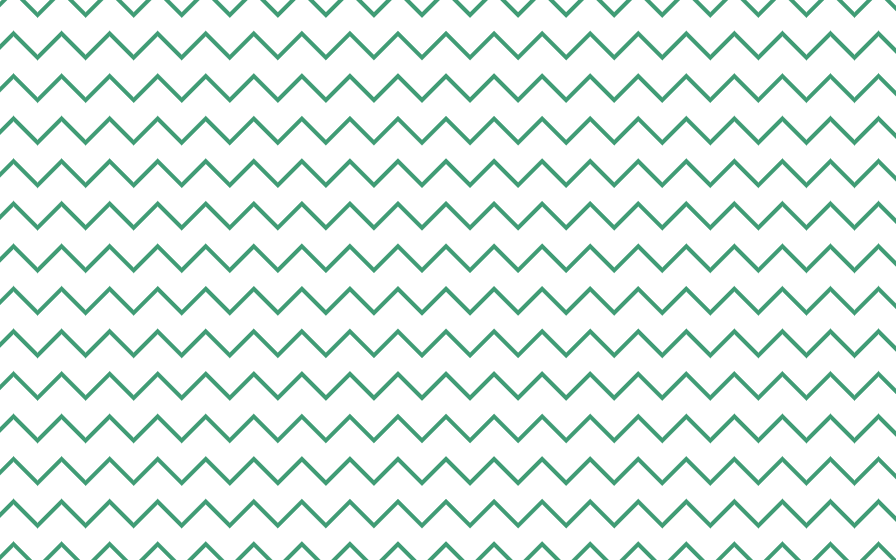
Reproduce this pattern procedurally as a Shadertoy shader.

```glsl
// Thin green zigzag lines stacked in even rows on white.

// Lengths are fractions of the canvas height.
#define WAVE_LENGTH 0.08581
#define ROW_SPACING 0.07598
#define PEAK_X      0.02417
#define ROW_Y       0.0069
#define LINE_WIDTH  0.0072
#define LINE_COLOR  vec3(0.25, 0.61, 0.46)
#define PAPER_COLOR vec3(1.0)

// Triangle wave with 45 degree sides, centred on zero, peaking at PEAK_X.
float zigzag(float x) {
    float phase = fract((x - PEAK_X) / WAVE_LENGTH);
    return (abs(phase - 0.5) - 0.25) * WAVE_LENGTH;
}

// Signed offset from the nearest multiple of period.
float repeatCentered(float v, float period) {
    return v - period * round(v / period);
}

void mainImage(out vec4 fragColor, in vec2 fragCoord) {
    vec2 p = fragCoord / iResolution.y;
    float pixel = 1.0 / iResolution.y;

    // Vertical offset to the nearest row; mitred corners come for free.
    float offset = repeatCentered(p.y - ROW_Y - zigzag(p.x), ROW_SPACING);

    // Perpendicular distance to a 45 degree line.
    float dist = abs(offset) * sqrt(0.5);
    float coverage = clamp((0.5 * LINE_WIDTH - dist) / pixel + 0.5, 0.0, 1.0);

    fragColor = vec4(mix(PAPER_COLOR, LINE_COLOR, coverage), 1.0);
}
```
